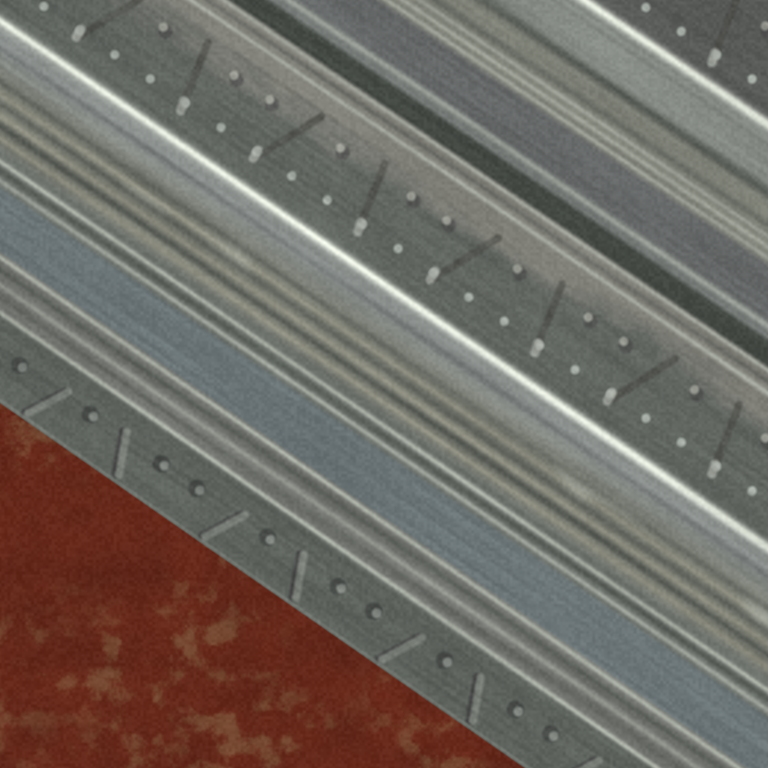
This texture is drawn by a three.js fragment shader. Its source:

```glsl
// Stacked galvanised metal profiles with dotted, slotted flanges, lying diagonally on a worn red floor.
varying vec2 vUv;

const float PITCH = 0.0461; // spacing of the punched slots
const float SLOPE = 0.69;   // fall of the profiles across the canvas

float hash(vec2 p) {
  vec3 q = fract(vec3(p.xyx) * 0.1031);
  q += dot(q, q.yzx + 33.33);
  return fract((q.x + q.y) * q.z);
}

float noise(vec2 p) {
  vec2 i = floor(p), f = fract(p);
  f = f * f * (3.0 - 2.0 * f);
  return mix(mix(hash(i), hash(i + vec2(1, 0)), f.x),
             mix(hash(i + vec2(0, 1)), hash(i + vec2(1, 1)), f.x), f.y);
}

float fbm(vec2 p) {
  float sum = 0.0, amp = 0.5;
  for (int i = 0; i < 4; i++) {
    sum += amp * noise(p);
    p = p * 2.1 + 7.3;
    amp *= 0.5;
  }
  return sum;
}

// Everything past position "at" across the profiles takes a new colour
void band(inout vec3 col, float b, float at, float soft, vec3 tone) {
  col = mix(col, tone, smoothstep(at - soft, at + soft, b));
}

// Soft crease or highlight running along the profiles
void line(inout vec3 col, float b, float at, float width, vec3 tone, float strength) {
  float d = (b - at) / width;
  col = mix(col, tone, strength * exp(-d * d));
}

// Offset from the nearest repeat along a row, with the shear undone
vec2 rowOffset(vec2 s, float start, float row, float period) {
  float dx = s.x - start;
  dx -= period * floor(dx / period + 0.5);
  return vec2(dx, s.y - row + SLOPE * dx);
}

float slash(vec2 d, vec2 halfLength, float radius) {
  float t = clamp(dot(d, halfLength) / dot(halfLength, halfLength), -1.0, 1.0);
  return 1.0 - smoothstep(radius - 0.003, radius + 0.003, length(d - halfLength * t));
}

float dotMark(vec2 d, float radius) {
  return 1.0 - smoothstep(radius - 0.0025, radius + 0.003, length(d));
}

// Row of dots leaving two of every five slots free for slashes
float gappedDots(vec2 s, float start, float row, float radius) {
  float slot = mod(floor((s.x - start) / PITCH + 0.5), 5.0);
  float keep = 1.0 - step(1.5, slot) * (1.0 - step(2.5, slot)) - step(3.5, slot);
  return keep * dotMark(rowOffset(s, start, row, PITCH), radius);
}

void upperFlange(inout vec3 col, vec2 s) {
  float period = PITCH * 5.0;
  float cut = max(slash(rowOffset(s, 0.375, -0.077, period), vec2(-0.043, 0.026), 0.005),
                  slash(rowOffset(s, 0.484, -0.075, period), vec2(-0.017, 0.042), 0.005));
  col = mix(col, vec3(0.29, 0.29, 0.27), cut * (0.35 + 0.5 * noise(s * 60.0)));
  col = mix(col, vec3(0.28), 0.6 * gappedDots(s - vec2(0.003, 0.004), 0.305, -0.11, 0.009));
  col = mix(col, vec3(0.66, 0.67, 0.63), 0.8 * gappedDots(s, 0.305, -0.11, 0.0055));
  col = mix(col, vec3(0.70, 0.73, 0.70), 0.85 * dotMark(rowOffset(s, 0.380, -0.031, PITCH), 0.0055));
  float ends = max(slash(rowOffset(s, 0.333, -0.027, period), vec2(-0.003, 0.005), 0.006),
                   slash(rowOffset(s, 0.468, -0.025, period), vec2(-0.002, 0.006), 0.006));
  col = mix(col, vec3(0.67, 0.69, 0.66), 0.75 * ends);
}

void lowerFlange(inout vec3 col, vec2 s) {
  float period = PITCH * 5.0;
  col = mix(col, vec3(0.24, 0.25, 0.24), 0.7 * gappedDots(s + vec2(0.004, 0.0), 0.214, 0.458, 0.011));
  col = mix(col, vec3(0.56, 0.58, 0.56), 0.8 * gappedDots(s, 0.214, 0.458, 0.006));
  for (int i = 0; i < 2; i++) { // shadow, then raised metal
    vec2 p = s + (i == 0 ? vec2(0.005, -0.003) : vec2(0.0));
    float cut = max(slash(rowOffset(p, 0.0625, 0.481, period), vec2(0.026, -0.014), 0.005),
                    slash(rowOffset(p, 0.160, 0.479, period), vec2(-0.005, 0.028), 0.005));
    col = mix(col, i == 0 ? vec3(0.25) : vec3(0.52, 0.54, 0.51), 0.8 * cut);
  }
}

void main() {
  // b is the height at the left edge of the profile line through this point, measured down
  float b = (1.0 - vUv.y - 0.685 * vUv.x) / (1.0 + 0.02 * vUv.x);
  float streak = noise(vec2(b * 150.0, vUv.x * 5.0));
  float patches = fbm(vec2(vUv.x * 14.0, b * 22.0));
  float f = b < -0.4 ? b + 0.526 : b; // flange repeats on the next profile
  vec3 pale = vec3(0.69, 0.71, 0.67), dark = vec3(0.29, 0.31, 0.29);

  // Upper profile
  vec3 col = vec3(0.35, 0.36, 0.35);
  band(col, b, -0.515, 0.004, vec3(0.52, 0.54, 0.52));
  band(col, b, -0.430, 0.015, vec3(0.50, 0.51, 0.47));
  band(col, b, -0.335, 0.006, vec3(0.40, 0.41, 0.41));
  band(col, b, -0.262, 0.006, vec3(0.46, 0.48, 0.47));
  band(col, b, -0.238, 0.005, vec3(0.27, 0.29, 0.27));
  band(col, b, -0.203, 0.005, vec3(0.50, 0.50, 0.47));
  band(col, b, -0.125 + 0.09 * (patches - 0.45), 0.035, vec3(0.38, 0.40, 0.38));
  // Lower profile
  band(col, b, 0.026, 0.004, vec3(0.54, 0.56, 0.55));
  band(col, b, 0.085, 0.03, vec3(0.48, 0.49, 0.45));
  band(col, b, 0.190, 0.01, vec3(0.42, 0.44, 0.42));
  band(col, b, 0.245, 0.005, vec3(0.42, 0.46, 0.47));
  band(col, b, 0.328, 0.004, vec3(0.45, 0.46, 0.44));
  band(col, b, 0.408, 0.004, vec3(0.37, 0.39, 0.37));

  // Creases and ridges
  line(col, b, -0.425, 0.009, dark, 0.7);
  line(col, b, -0.385, 0.006, dark, 0.45);
  for (int i = 0; i < 3; i++) {
    float k = float(i);
    line(col, b, -0.370 + 0.014 * k, 0.004, pale, 0.55);
    line(col, b, 0.106 + 0.029 * k, 0.006, dark, 0.45 + 0.12 * k);
    line(col, b, 0.122 + 0.029 * k, 0.005, vec3(0.63, 0.62, 0.56), 0.55);
    line(col, b, 0.335 + 0.036 * k, 0.0045, pale, 0.9 - 0.45 * k * (2.0 - k));
    line(col, b, 0.351 + 0.036 * k, 0.006, dark, 0.5 - 0.2 * k);
  }
  line(col, b, -0.256, 0.005, pale, 0.6);
  line(col, b, -0.198, 0.004, pale, 0.6);
  line(col, b, -0.184, 0.004, dark, 0.35);
  line(col, b, -0.170, 0.0045, pale, 0.8);
  line(col, b, 0.063, 0.006, vec3(0.41, 0.43, 0.43), 0.6);
  line(col, b, 0.210, 0.0045, pale, 0.9);
  line(col, b, 0.222, 0.005, dark, 0.5);
  line(col, b, 0.235, 0.0045, pale, 0.7);

  // Punched marks, then the bright folded edges
  if (f > -0.16 && f < 0.02) upperFlange(col, vec2(vUv.x, f));
  if (b > 0.41) lowerFlange(col, vec2(vUv.x, b));
  line(col, f, 0.027 - 0.014 * step(b, -0.4), 0.0075, vec3(0.93, 0.95, 0.90), 0.95);

  // Brushed wear and scuffs
  col *= 0.93 + 0.12 * streak + 0.08 * (patches - 0.45);
  line(col, b, 0.12, 0.012, pale, 0.6 * smoothstep(0.68, 0.9, noise(vec2(vUv.x * 16.0, b * 30.0))));

  // Red floor
  float dust = smoothstep(0.48, 0.72, fbm(vUv * 34.0)) * smoothstep(0.3, 0.65, fbm(vUv * 7.0 + 3.0));
  vec3 paint = mix(vec3(0.39, 0.155, 0.10), vec3(0.47, 0.32, 0.22), 0.75 * dust);
  paint *= 0.9 + 0.22 * fbm(vUv * 20.0);
  line(col, b, 0.521, 0.003, pale, 0.25);
  band(col, b, 0.525, 0.002, paint);

  col += 0.05 * (noise(vUv * 260.0) - 0.5);
  gl_FragColor = vec4(col, 1.0);
}
```
